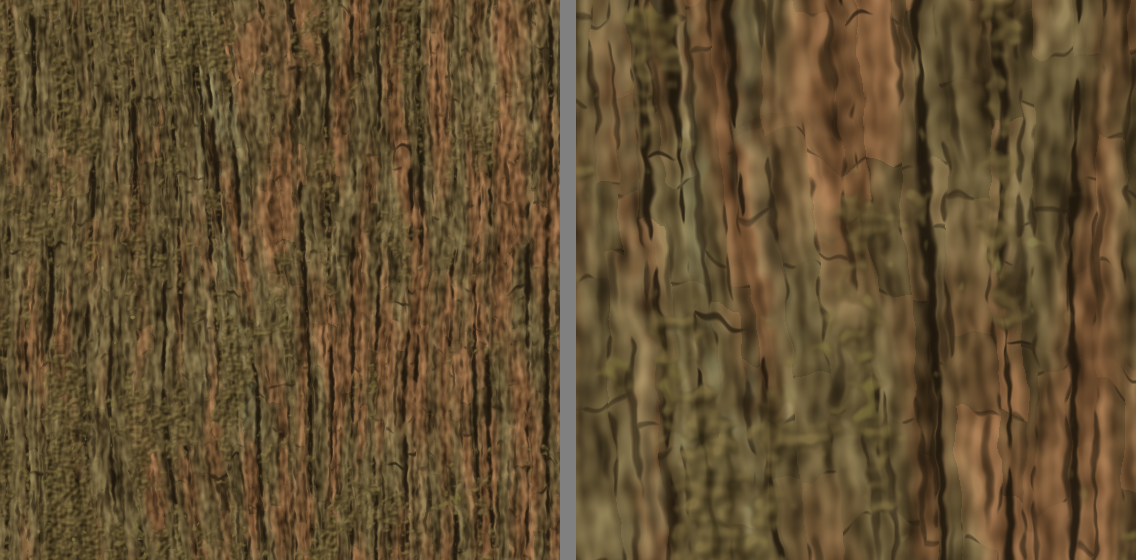
Left, the full canvas; right, a detail of the centre.
A WebGL 2 fragment shader for this texture:

```glsl
#version 300 es
precision highp float;
// Weathered tree bark: long upright plates parted by thin, broken cracks.
// Jittered seams cut the plates, stretched gradient noise gives the fibres,
// and grainy moss, pale lichen and rust tints are layered on top.
uniform vec2 u_resolution;
out vec4 fragColor;

const vec3 CRACK_BROWN = vec3(0.135, 0.10, 0.052);
const vec3 BARK_BROWN = vec3(0.385, 0.315, 0.205);
const vec3 BARK_LIGHT = vec3(0.60, 0.515, 0.37);
const vec3 MOSS_DARK = vec3(0.19, 0.155, 0.075);
const vec3 MOSS_LIGHT = vec3(0.50, 0.43, 0.25);
const vec3 MOSS_GREEN = vec3(0.48, 0.47, 0.20);
const vec3 LICHEN = vec3(0.57, 0.55, 0.39);
const vec3 RUST_TINT = vec3(1.14, 0.97, 0.90);
const vec3 OLIVE_TINT = vec3(0.97, 1.0, 0.93);
const vec3 SPECK_YELLOW = vec3(0.62, 0.61, 0.34);

float hash(vec2 cell) {
    uvec2 q = uvec2(ivec2(floor(cell))) * uvec2(1597334673u, 3812015801u);
    uint h = (q.x ^ q.y) * 1597334673u;
    h = (h ^ (h >> 15)) * 2246822519u;
    return float((h ^ (h >> 13)) >> 8) / 16777216.0;
}

float corner(vec2 cell, vec2 offset) {
    float angle = 6.2832 * hash(cell);
    return dot(vec2(cos(angle), sin(angle)), offset);
}

// Gradient noise, roughly -0.7 to 0.7
float noise(vec2 p) {
    vec2 i = floor(p), f = p - i;
    vec2 s = f * f * f * (f * (f * 6.0 - 15.0) + 10.0);
    vec2 e = vec2(1.0, 0.0);
    float low = mix(corner(i, f), corner(i + e.xy, f - e.xy), s.x);
    float high = mix(corner(i + e.yx, f - e.yx), corner(i + e.xx, f - e.xx), s.x);
    return mix(low, high, s.y);
}

// Jittered seams on a line: signed distance to the nearest, id of the cell
vec2 seam(float x, float seed) {
    float nearest = 9.0, id = 0.0;
    for (int k = -1; k <= 1; k++) {
        float i = floor(x) + float(k);
        float d = x - i - 0.5 - 0.7 * (hash(vec2(i, seed)) - 0.5);
        if (abs(d) < abs(nearest)) nearest = d;
        if (d >= 0.0) id = i;
    }
    return vec2(nearest, id);
}

// Plates of a given count: signed side distance, signed end distance, tone
vec3 plates(vec2 p, vec2 count, float seed) {
    vec2 side = seam(p.x * count.x, seed);
    float shift = 9.0 * hash(vec2(side.y, seed + 1.0));
    vec2 end = seam(p.y * count.y + shift, side.y + seed);
    return vec3(side.x / count.x, end.x / count.y, hash(vec2(side.y, end.y + seed)));
}

float line(float d, float width, float pixel) {
    float w = max(width, 0.0);
    return (1.0 - smoothstep(w * 0.3, w + pixel, abs(d))) * smoothstep(0.0, pixel, w);
}

// Bends the grain: a leaning band left of centre plus small ragged wobble
vec2 bendGrain(vec2 uv) {
    float band = (uv.x - 0.40) / 0.15;
    float lean = 0.09 * (uv.y - 0.5) * exp(-band * band);
    float wobble = 0.022 * noise(uv * vec2(4.0, 2.0)) + 0.005 * noise(uv * vec2(15.0, 9.0))
                 + 0.0035 * noise(uv * vec2(45.0, 36.0)) + 0.002 * noise(uv * 95.0);
    float rise = 0.02 * noise(uv * vec2(24.0, 6.0)) + 0.010 * noise(uv * vec2(70.0, 25.0));
    return uv + vec2(lean + wobble, rise);
}

float grains(vec2 uv) {
    return noise(uv * 68.0) + 0.8 * noise(uv * 125.0 + 31.0);
}

void main() {
    vec2 uv = gl_FragCoord.xy / u_resolution;
    float pixel = 1.5 / min(u_resolution.x, u_resolution.y);
    vec2 p = bendGrain(uv);

    // Plates, flakes and fibres set the tone
    vec3 plate = plates(p, vec2(23.0, 3.6), 3.0);
    vec3 flake = plates(p + 0.004 * noise(uv * 33.0), vec2(62.0, 13.0), 57.0);
    float fibre = 0.18 * noise(p * vec2(30.0, 4.0)) + 0.36 * noise(p * vec2(72.0, 10.0) + 17.0)
                + 0.42 * noise(p * vec2(145.0, 24.0) + 41.0) + 0.34 * noise(uv * vec2(105.0, 65.0));
    float rim = exp(-abs(plate.x - 0.005) * 320.0) - 0.6 * exp(-abs(plate.x + 0.005) * 320.0);
    float warm = smoothstep(0.2, 0.75, uv.x + 0.35 * noise(uv * vec2(5.0, 3.0) + 8.0));
    float tone = 0.52 + 0.04 * warm + fibre + 0.09 * (plate.z - 0.5) + 0.20 * (flake.z - 0.5) + 0.11 * rim;
    vec3 colour = mix(CRACK_BROWN, BARK_BROWN, clamp(tone * 2.0, 0.0, 1.0));
    colour = mix(colour, BARK_LIGHT, clamp(tone * 2.0 - 1.0, 0.0, 1.0));

    // Rust and olive tints follow the grain
    float rust = noise(p * vec2(26.0, 4.0) + 63.0) + 0.3 * (flake.z - 0.5) + 0.3 * (warm - 0.5);
    colour *= mix(OLIVE_TINT, RUST_TINT, smoothstep(-0.2, 0.45, rust));

    // Pale lichen along the leaning band
    float bandOffset = (uv.x - 0.445 + 0.07 * uv.y) / 0.055;
    float streak = noise(p * vec2(50.0, 7.0) + 90.0) + 0.7 * noise(uv * vec2(95.0, 50.0));
    float lichen = exp(-bandOffset * bandOffset) * smoothstep(0.1, 0.3, uv.y) * smoothstep(-0.1, 0.4, streak);
    colour = mix(colour, LICHEN * (0.6 + 0.65 * tone), 0.55 * lichen);

    // Cracks: broken long seams, plate ends, flake edges and short slits
    float gap = noise(p * vec2(19.0, 5.0) + 5.0) + 0.7 * noise(uv * vec2(40.0, 32.0));
    float crack = line(plate.x, 0.0016 + 0.0085 * gap, pixel);
    crack = max(crack, 0.8 * line(plate.y, 0.0085 * noise(p * vec2(23.0, 9.0) + 71.0) - 0.0003, pixel));
    float nick = noise(p * vec2(40.0, 12.0) + 25.0) + 0.5 * noise(uv * 55.0 + 9.0);
    crack = max(crack, 0.65 * line(flake.x, 0.0065 * nick, pixel));
    crack = max(crack, 0.5 * line(flake.y, 0.006 * noise(p * vec2(60.0, 16.0) + 37.0), pixel));
    crack = max(crack, 0.6 * smoothstep(0.28, 0.5, noise(p * vec2(85.0, 15.0) + 83.0)));
    colour = mix(colour, CRACK_BROWN, 0.88 * crack);
    colour *= 1.0 - 0.2 * exp(-abs(plate.x) * 170.0) * smoothstep(-0.1, 0.4, gap);

    // Moss clumps, lit from the upper left, thicker low down and near seams
    float grain = grains(uv);
    float relief = grain - grains(uv + vec2(-0.003, 0.004));
    float cover = noise(uv * vec2(13.0, 6.0) + 12.0) + 0.5 * noise(uv * 33.0) + 0.35 * grain
                + 0.3 * exp(-abs(plate.x) * 110.0) - 0.26 * warm
                + 0.2 * smoothstep(0.35, 0.0, uv.y) + 0.2 * smoothstep(0.9, 1.0, uv.y);
    float moss = smoothstep(0.18, 0.46, cover);
    float mossTone = 0.48 + 0.4 * grain + 0.5 * relief + 0.5 * fibre;
    vec3 mossColour = mix(MOSS_DARK, MOSS_LIGHT, clamp(mossTone, 0.0, 1.0));
    float green = smoothstep(0.15, 0.5, noise(uv * 8.0 + 77.0)) * smoothstep(0.0, 0.6, grain);
    colour = mix(colour, mix(mossColour, MOSS_GREEN, 0.6 * green), 0.75 * moss);

    // Sparse bright specks
    float speck = smoothstep(0.42, 0.58, noise(uv * vec2(95.0, 68.0) + 50.0));
    speck *= smoothstep(0.0, 0.3, noise(uv * 7.0 + 29.0)) * (1.0 - 0.7 * warm);
    fragColor = vec4(mix(colour, SPECK_YELLOW, 0.65 * speck), 1.0);
}
```
